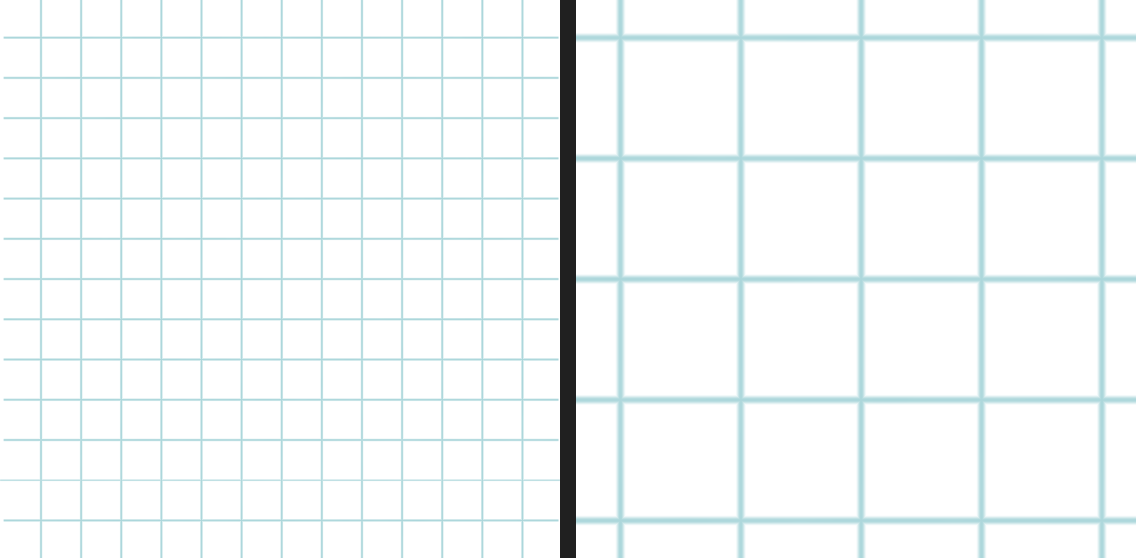
Left: the whole. Right: its middle third, enlarged.
A Shadertoy shader for this pattern:

```glsl
// Square-ruled graph paper: thin pale teal lines on white, with slight ink wear.

// All lengths are fractions of the canvas height.
#define LINE_COUNT 13.0
#define PITCH vec2(0.0719, 0.0721)
#define FIRST_LINE vec2(0.0735, 0.0673)
#define HALF_WIDTH 0.0018
#define SOFTNESS 0.0016
#define SIDE_MARGIN vec2(0.0065, 0.0026)
#define THIN_ROW 1.0
#define THIN_SCALE 0.62
#define WEAR 0.05
#define INK vec3(0.67, 0.84, 0.857)
#define PAPER vec3(1.0)

// Soft coverage of a stroke at distance d from its centre.
float stroke(float d, float halfWidth, float soft) {
    return 1.0 - smoothstep(halfWidth - soft, halfWidth + soft, d);
}

// Uneven ink along a line, different for each line index.
float inkStrength(float along, float index) {
    float waves = sin(along * 23.0 + index * 2.4)
                + 0.6 * sin(along * 61.0 + index * 5.1)
                + 0.4 * sin(along * 137.0 - index * 3.7);
    return 1.0 - WEAR * (0.5 + 0.25 * waves);
}

void mainImage(out vec4 fragColor, in vec2 fragCoord) {
    vec2 p = fragCoord / iResolution.y;
    float aspect = iResolution.x / iResolution.y;
    float soft = max(SOFTNESS, 0.6 / iResolution.y);

    // Nearest column and row, limited to the ruled lines
    vec2 index = clamp(round((p - FIRST_LINE) / PITCH), 0.0, LINE_COUNT - 1.0);
    vec2 dist = abs(p - FIRST_LINE - index * PITCH);

    // Columns run the full height
    float column = stroke(dist.x, HALF_WIDTH, soft) * inkStrength(p.y, index.x);

    // Rows stop short of the sides; one fainter row reaches the edges
    float thin = 1.0 - step(0.5, abs(index.y - THIN_ROW));
    vec2 margin = SIDE_MARGIN * (1.0 - thin);
    float ends = smoothstep(margin.x - soft, margin.x + soft, p.x)
               * smoothstep(margin.y - soft, margin.y + soft, aspect - p.x);
    float rowWidth = HALF_WIDTH * mix(1.0, THIN_SCALE, thin);
    float row = stroke(dist.y, rowWidth, soft) * ends
              * inkStrength(p.x, index.y + LINE_COUNT);

    fragColor = vec4(mix(PAPER, INK, max(column, row)), 1.0);
}
```
